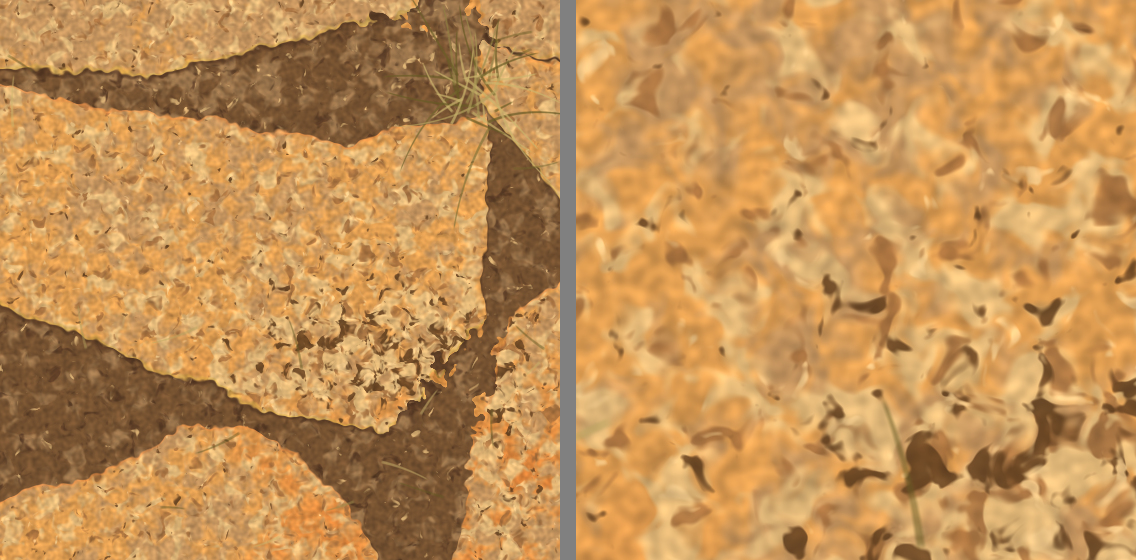
Left, the full canvas; right, a detail of the centre.
A WebGL 1 fragment shader for this texture:

```glsl
precision highp float;
// Weathered ochre paving stones with brown earth joints and a tuft of dry grass.
uniform vec2 u_resolution;

const vec3 ORANGE = vec3(0.88, 0.62, 0.32), TAN = vec3(0.77, 0.58, 0.37);
const vec3 PALE = vec3(0.90, 0.74, 0.49), RUST = vec3(0.86, 0.47, 0.19);
const vec3 BARK = vec3(0.63, 0.42, 0.23), EARTH = vec3(0.46, 0.32, 0.19);
const vec3 DUST = vec3(0.61, 0.46, 0.30), SHADOW = vec3(0.30, 0.19, 0.12);
const vec3 STRAW = vec3(0.80, 0.71, 0.43), OLIVE = vec3(0.40, 0.35, 0.14);

float hash(float n) { return fract(sin(n * 12.9898) * 43758.5); }

vec2 gradient(vec2 cell) {
  float a = 6.2832 * hash(dot(cell, vec2(1.37, 7.91)));
  return vec2(cos(a), sin(a));
}

// Gradient noise, roughly -1 to 1
float noise(vec2 p) {
  vec2 i = floor(p), f = fract(p), e = vec2(1.0, 0.0);
  vec2 u = f * f * (3.0 - 2.0 * f);
  float low = mix(dot(gradient(i), f), dot(gradient(i + e), f - e), u.x);
  float high = mix(dot(gradient(i + e.yx), f - e.yx), dot(gradient(i + 1.0), f - 1.0), u.x);
  return 1.5 * mix(low, high, u.y);
}

vec2 noise2(vec2 p) { return vec2(noise(p), noise(p + 15.0)); }

float fbm(vec2 p) {
  float sum = 0.0, gain = 0.6;
  for (int i = 0; i < 3; i++) {
    sum += gain * noise(p);
    p = mat2(1.6, 1.2, -1.2, 1.6) * p + 3.7;
    gain *= 0.6;
  }
  return sum;
}

// Signed distance to the line from s.xy to s.zw, positive on its left
float edge(vec2 p, vec4 s) {
  vec2 d = normalize(s.zw - s.xy);
  return d.x * (p.y - s.y) - d.y * (p.x - s.x);
}

// Positive inside any stone
float stones(vec2 p) {
  float top = min(edge(p, vec4(0.0, 0.88, 0.25, 0.872)), edge(p, vec4(0.25, 0.872, 0.55, 0.935)));
  top = min(top, edge(p, vec4(0.55, 0.93, 0.72, 0.99)));
  float slab = max(edge(p, vec4(0.865, 0.79, 0.62, 0.74)), edge(p, vec4(0.62, 0.74, 0.0, 0.835)));
  slab = min(slab, min(edge(p, vec4(0.0, 0.46, 0.42, 0.295)), edge(p, vec4(0.42, 0.295, 0.68, 0.235))));
  slab = min(slab, min(edge(p, vec4(0.69, 0.235, 0.86, 0.42)), 0.865 - p.x));
  float lower = max(edge(p, vec4(0.33, 0.24, 0.25, 0.17)), edge(p, vec4(0.25, 0.18, 0.0, 0.1)));
  lower = min(lower, min(edge(p, vec4(0.67, 0.03, 0.53, 0.19)), 0.67 - p.x));
  lower = min(lower, min(0.237 - p.y, edge(p, vec4(0.54, 0.18, 0.45, 0.235))));
  float right = min(edge(p, vec4(1.0, 0.5, 0.92, 0.44)), edge(p, vec4(0.92, 0.44, 0.83, 0.15)));
  right = min(right, edge(p, vec4(0.83, 0.15, 0.81, 0.0)));
  float corner = min(p.x - 0.86, edge(p, vec4(0.87, 0.81, 1.0, 0.65)));
  corner = min(corner, abs(edge(p, vec4(0.86, 0.935, 1.0, 0.89))) - 0.006);
  return max(max(max(top, slab), max(lower, right)), corner) + 0.004;
}

// Coverage of a curved, tapering blade
float blade(vec2 p, float angle, float len, float bend) {
  float c = cos(angle), s = sin(angle);
  vec2 q = mat2(c, -s, s, c) * p;
  float d = abs(q.y - bend * q.x * q.x) - 0.002 * (1.0 - 0.7 * q.x / len);
  float span = smoothstep(0.0, 0.006, q.x) * (1.0 - smoothstep(len - 0.01, len, q.x));
  return span * (1.0 - smoothstep(-0.001, 0.002, d));
}

float spot(vec2 p, vec2 center, vec2 size) {
  vec2 q = (p - center) / size;
  return exp(-dot(q, q));
}

vec3 stoneColor(vec2 p, vec2 grain, float rough) {
  float broad = fbm(p * 7.0 + 4.0), mottle = fbm(grain * 30.0);
  float rust = (1.0 - smoothstep(0.1, 0.45, p.y)) * smoothstep(0.3, 0.9, p.x + 0.5 * broad);
  float dull = 0.4 * smoothstep(0.82, 0.95, p.y);
  vec3 c = mix(TAN, ORANGE, smoothstep(-0.3, 0.3, 0.7 * broad + 0.8 * mottle + 0.05 - dull));
  c = mix(c, RUST, 0.75 * rust * smoothstep(-0.3, 0.5, broad + mottle));
  c = mix(c, PALE, 0.9 * smoothstep(0.0, 0.4, fbm(grain * 27.0 + 9.0) + 0.3 * rough));
  c = mix(c, BARK, 0.85 * smoothstep(0.25, 0.55, fbm(grain * 36.0 + 31.0) + 0.2 * rough));
  c = mix(c, EARTH - 0.06, 0.9 * smoothstep(0.45, 0.7, fbm(grain * 40.0 + 17.0) + 0.42 * rough));
  return mix(c, PALE + 0.07, 0.8 * smoothstep(0.42, 0.7, fbm(grain * 42.0 + 53.0) + 0.2 * rough));
}

vec3 earthColor(vec2 grain, float dusty) {
  vec3 c = mix(EARTH, DUST, smoothstep(0.0, 0.5, fbm(grain * 26.0 + 6.0) + 0.35 * dusty));
  c = mix(c, SHADOW, 0.7 * smoothstep(0.2, 0.6, fbm(grain * 36.0 + 41.0)));
  return mix(c, PALE, 0.8 * smoothstep(0.42, 0.7, fbm(grain * 42.0 + 23.0) + 0.15 * dusty));
}

void main() {
  vec2 p = gl_FragCoord.xy / u_resolution;
  vec2 grain = p + 0.009 * noise2(p * 40.0);
  float rough = spot(p, vec2(0.64, 0.37), vec2(0.22, 0.13)) + 0.4 * spot(p, vec2(0.9, 0.25), vec2(0.08, 0.3));
  float dusty = spot(p, vec2(0.36, 0.85), vec2(0.2, 0.05)) + spot(p, vec2(0.78, 0.94), vec2(0.13));
  // Crumbling outlines, rims and shadows
  float rubble = spot(p, vec2(0.8, 0.32), vec2(0.1)) + spot(p, vec2(0.78, 0.97), vec2(0.1));
  vec2 q = p + 0.016 * noise2(p * 9.0) + (0.007 + 0.02 * rubble) * noise2(p * 55.0);
  float shade = smoothstep(-0.004, 0.004, stones(q + vec2(-0.002, 0.007)));
  float body = stones(q) + 0.09 * rubble * fbm(grain * 24.0 + 70.0);
  vec3 rock = stoneColor(p, grain, rough + 0.6 * rubble);
  rock = mix(vec3(0.82, 0.66, 0.26), rock, 0.5 + 0.5 * smoothstep(-0.004, 0.002, stones(q - vec2(0.0, 0.006))));
  rock = mix(RUST + 0.06, rock, 0.5 + 0.5 * smoothstep(-0.004, 0.002, stones(q + vec2(0.0, 0.005))));
  vec3 ground = mix(earthColor(grain, dusty), SHADOW, 0.6 * shade);
  vec3 color = mix(ground, rock, smoothstep(-0.002, 0.002, body));
  color *= 1.0 + 0.12 * noise(grain * 65.0) + 0.12 * noise(p * 125.0);
  // Grass tuft and loose straws
  for (int i = 0; i < 52; i++) {
    float n = float(i), tuft = step(n, 33.0);
    vec2 seed = vec2(hash(n + 1.3), hash(n + 8.7));
    vec2 root = mix(seed, vec2(0.8, 0.77) + 0.1 * seed, tuft);
    float len = 0.04 + (0.06 + 0.1 * tuft) * hash(n + 3.1);
    float cover = blade(p - root, 6.2832 * hash(n + 0.4), len, 5.0 * hash(n + 5.9) - 2.5);
    color = mix(color, mix(OLIVE, STRAW, smoothstep(0.2, 0.6, hash(n + 2.6))), (0.5 + 0.2 * tuft) * cover);
  }
  gl_FragColor = vec4(color, 1.0);
}
```
